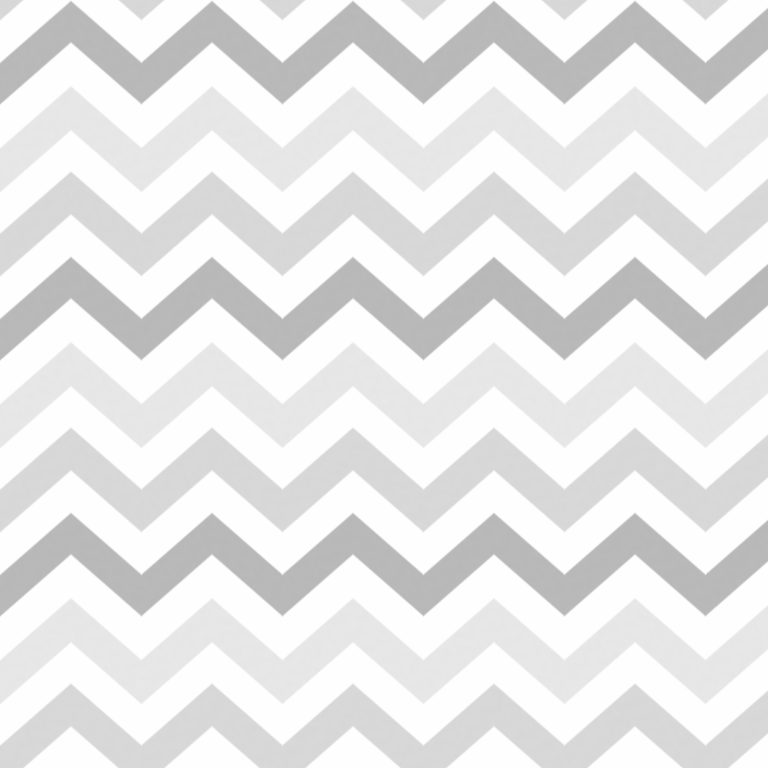
Write a WebGL 2 fragment shader that draws this pattern.

```glsl
#version 300 es
precision highp float;
// Chevron stripes in three greys on a near-white ground.
// A triangle wave bends the rows; each row is a band whose tone cycles by
// row number. Layered sines add a very faint mottling to the ink.

uniform vec2 u_resolution;
out vec4 fragColor;

const vec3 GROUND = vec3(0.995);
const vec3 DARK_GREY = vec3(0.724);
const vec3 PALE_GREY = vec3(0.904);
const vec3 MID_GREY = vec3(0.845);

const float ROWS = 9.0;           // bands down the canvas
const float ZIGZAG_WIDTH = 0.1836; // peak to peak
const float ZIGZAG_DROP = 0.0803;  // peak to valley
const float FIRST_PEAK = 0.0924;
const float TOP_GAP = 0.0013;      // first dark peak below the top edge
const float EDGE_SOFTNESS = 0.0017;

// 0 at each peak, 1 at each valley
float zigzag(float x, float period, float peak) {
  return 2.0 * abs(fract((x - peak) / period + 0.5) - 0.5);
}

// Tone and band thickness (as a share of the row) for a row number
vec4 rowStyle(float row) {
  float kind = mod(row, 3.0);
  if (kind < 0.5) return vec4(DARK_GREY, 0.485);
  if (kind < 1.5) return vec4(PALE_GREY, 0.515);
  return vec4(MID_GREY, 0.5);
}

// Smooth mottling in -1..1 from layered, turned sines
float mottle(vec2 p) {
  float sum = 0.0;
  float weight = 0.5;
  mat2 turn = mat2(0.8, 0.6, -0.6, 0.8);
  for (int i = 0; i < 4; i++) {
    p = turn * p * 1.37 + 1.7;
    sum += weight * sin(p.x + 1.3 * sin(p.y)) * sin(p.y + 0.7);
    weight *= 0.7;
  }
  return sum;
}

void main() {
  vec2 uv = gl_FragCoord.xy / u_resolution;
  float pixel = 1.0 / min(u_resolution.x, u_resolution.y);

  // Depth below the first dark peak, straightened along the zigzag
  float bend = ZIGZAG_DROP * zigzag(uv.x, ZIGZAG_WIDTH, FIRST_PEAK);
  float depth = (1.0 - uv.y - TOP_GAP - bend) * ROWS;

  // Cells start a quarter row early so that each band lies inside its cell
  float row = floor(depth + 0.25);
  vec4 style = rowStyle(row);
  float halfBand = 0.5 * style.w;

  // Distance to the band edge, measured across the sloping stripe
  float slope = 2.0 * ZIGZAG_DROP / ZIGZAG_WIDTH;
  float edge = (abs(depth - row - halfBand) - halfBand) / ROWS;
  edge /= sqrt(1.0 + slope * slope);

  float soft = max(pixel, EDGE_SOFTNESS);
  float coverage = 1.0 - smoothstep(-soft, soft, edge);
  vec3 ink = style.rgb + 0.005 * mottle(uv * 160.0);
  fragColor = vec4(mix(GROUND, ink, coverage), 1.0);
}
```
